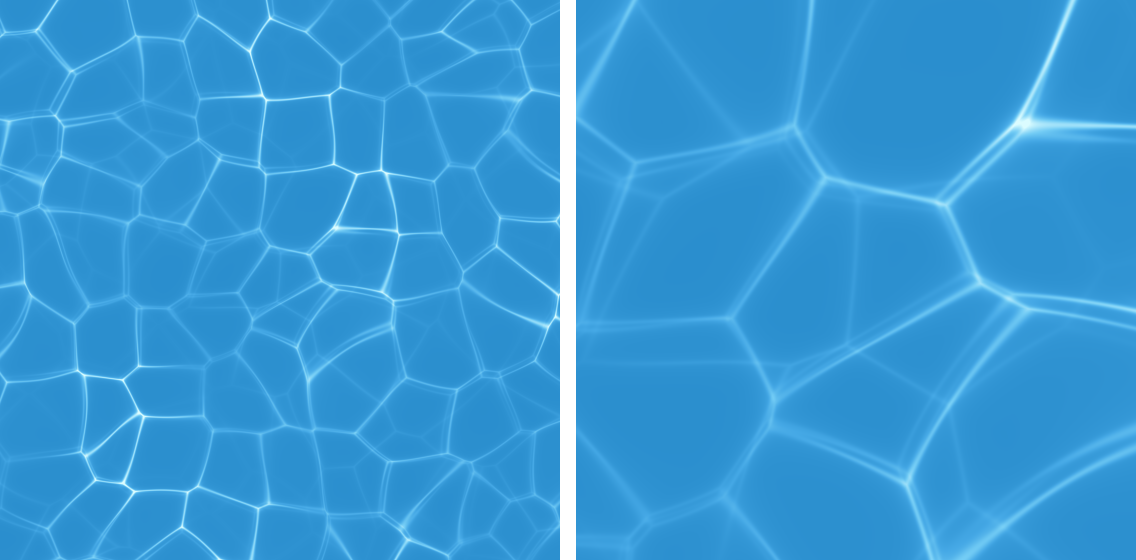
Left: the whole. Right: its middle third, enlarged.
Give the GLSL for this texture, as a Shadertoy shader.

```glsl
// Sunlit pool water: a net of thin, braided caustic lines over clear blue.

const float CELLS = 8.6;          // light cells across the canvas height
const int STRANDS = 3;            // braided filaments along each cell border
const int SAMPLES = 2;            // antialiasing samples per axis

const vec3 DEEP_BLUE = vec3(0.170, 0.562, 0.810);
const vec3 PALE_BLUE = vec3(0.27, 0.66, 0.90);
const vec3 GLOW_BLUE = vec3(0.45, 0.80, 0.96);
const vec3 SPARKLE   = vec3(0.86, 0.99, 1.00);

vec2 hash22(vec2 p) {
    vec3 q = fract(p.xyx * vec3(0.1031, 0.1030, 0.0973));
    q += dot(q, q.yzx + 33.33);
    return fract((q.xx + q.yz) * q.zy);
}

// Smooth vector noise made of rotated sine layers, about -1.5 to 1.5.
vec2 layeredSines(vec2 p, float phase) {
    const mat2 TURN = mat2(0.8, 0.6, -0.6, 0.8);
    vec2 sum = vec2(0.0);
    float amp = 0.8;
    for (int i = 0; i < 4; i++) {
        p = TURN * p * 1.5 + phase;
        sum += amp * sin(p.yx + vec2(0.0, 1.7));
        amp *= 0.52;
    }
    return sum;
}

// Cellular noise: x falls to 0 at cell borders, y falls to 0 at junctions.
vec2 cellBorders(vec2 p) {
    vec2 cell = floor(p);
    vec3 nearest = vec3(9.0);
    for (int y = -1; y <= 1; y++) {
        for (int x = -1; x <= 1; x++) {
            vec2 id = cell + vec2(x, y);
            float d = length(id + 0.1 + 0.8 * hash22(id) - p);
            if (d < nearest.x) nearest = vec3(d, nearest.xy);
            else if (d < nearest.y) nearest = vec3(nearest.x, d, nearest.y);
            else nearest.z = min(nearest.z, d);
        }
    }
    return nearest.yz - nearest.x;
}

// Patchy strength that makes filaments flare up and fade along their length.
float patches(vec2 p, float phase) {
    return smoothstep(-0.4, 1.3, layeredSines(p, phase).x);
}

// One filament net: sharp core, gauzy halo and bright junctions.
float filament(vec2 p, float strength, float coreLight, float haloLight) {
    vec2 border = cellBorders(p);
    float core = exp(-pow(border.x / 0.027, 2.0));
    float halo = exp(-border.x / 0.10);
    float node = exp(-border.y / 0.055);
    return coreLight * strength * (core + 0.8 * node)
         + haloLight * (0.45 + 0.9 * strength) * halo;
}

float causticLight(vec2 p) {
    vec2 bent = p + 0.16 * layeredSines(p * 0.95, 0.6);
    float light = 0.0;
    float coreLight = 0.62;

    // Strands wander slightly apart, leaving lens-shaped gaps.
    for (int i = 0; i < STRANDS; i++) {
        float phase = 2.3 * float(i) + 1.1;
        vec2 wander = 0.045 * layeredSines(p * 0.8, phase);
        float strength = 0.08 + 0.92 * patches(p * 0.75, phase + 4.0);
        light += filament(bent + wander, strength, coreLight, 0.055);
        coreLight *= 0.5;
    }

    // Faint out-of-focus net.
    vec2 ghost = mat2(0.8, 0.6, -0.6, 0.8) * bent * 0.9 + 17.0;
    light += filament(ghost, patches(p * 0.7, 8.0), 0.05, 0.045);

    // Barely visible shading inside the cells.
    return light + 0.007 * layeredSines(p * 0.9, 3.0).y;
}

vec3 waterColor(float light) {
    vec3 color = mix(DEEP_BLUE, PALE_BLUE, clamp(light / 0.2, -0.1, 1.0));
    color = mix(color, GLOW_BLUE, clamp((light - 0.2) / 0.3, 0.0, 1.0));
    return mix(color, SPARKLE, clamp((light - 0.5) / 0.5, 0.0, 1.0));
}

void mainImage(out vec4 fragColor, in vec2 fragCoord) {
    vec3 color = vec3(0.0);
    for (int y = 0; y < SAMPLES; y++) {
        for (int x = 0; x < SAMPLES; x++) {
            vec2 offset = (vec2(x, y) + 0.5) / float(SAMPLES) - 0.5;
            vec2 uv = (fragCoord + offset) / iResolution.y;
            color += waterColor(causticLight(uv * CELLS));
        }
    }
    fragColor = vec4(color / float(SAMPLES * SAMPLES), 1.0);
}
```
